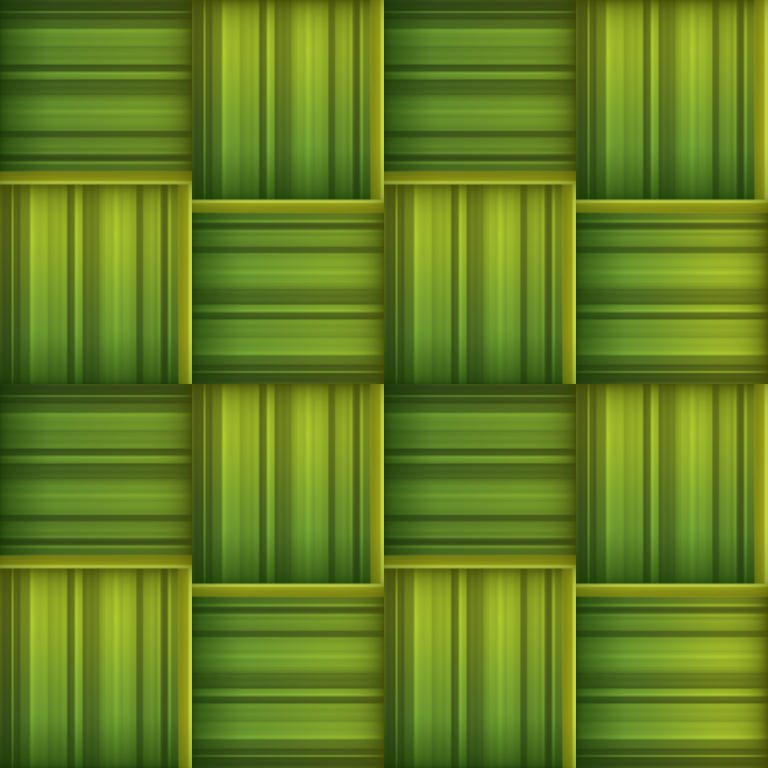
Reproduce this pattern procedurally as a three.js fragment shader.

```glsl
// Basket weave of glossy green strips with lengthwise grain and a lit yellow rim
#define CELLS 4.0
#define OVERLAP 0.04
#define SOFT 0.008
#define RIM 0.93
#define GRAIN 0.16
#define DEEP vec3(0.07, 0.20, 0.01)
#define GREEN vec3(0.43, 0.62, 0.19)
#define LIME vec3(0.67, 0.77, 0.17)
#define OLIVE vec3(0.25, 0.28, 0.01)
#define YELLOW vec3(0.63, 0.66, 0.09)
#define GLINT vec3(0.76, 0.82, 0.28)

varying vec2 vUv;

float hash(float n) {
  return fract(sin(n * 91.345) * 4758.54);
}

float noise(float x) {
  float i = floor(x);
  return mix(hash(i), hash(i + 1.0), smoothstep(0.0, 1.0, fract(x)));
}

// Soft-edged stripe between a and b
float band(float x, float a, float b) {
  return smoothstep(a - SOFT, a + SOFT, x) - smoothstep(b - SOFT, b + SOFT, x);
}

// Darkness of the grain across a strip, heaviest at its shaded side
float stripes(float s) {
  float d = 0.52 * band(s, -0.10, 0.06) + 0.48 * band(s, 0.07, 0.105);
  d += 0.30 * band(s, 0.105, 0.157);
  d += 0.12 * band(s, 0.25, 0.345);
  d += 0.40 * band(s, 0.35, 0.39);
  d += 0.36 * band(s, 0.43, 0.515);
  d += 0.14 * band(s, 0.515, 0.55);
  d += 0.10 * band(s, 0.63, 0.70);
  d += 0.34 * band(s, 0.71, 0.745);
  d += 0.10 * band(s, 0.745, 0.835);
  d += 0.40 * band(s, 0.835, 0.875);
  d += 0.28 * band(s, 0.89, RIM);
  return d + GRAIN * (noise(s * 48.0) - 0.5);
}

// Strip colour: s runs from shaded side to rim, t from dark end to lit end
vec3 strip(float s, float t, float warmth) {
  vec3 col = mix(GREEN, LIME, warmth * smoothstep(0.15, 0.85, t));
  col *= 1.0 - stripes(s);

  // Raised rim with a thin bright line
  vec3 rim = mix(YELLOW * 0.82, YELLOW, smoothstep(RIM, 1.0, s));
  rim = mix(rim, GLINT, smoothstep(0.975, 0.99, s));
  col = mix(col, rim, smoothstep(RIM - SOFT, RIM + SOFT, s));

  // Shadows where the strip dips under its neighbours
  float dip = 0.45 * smoothstep(0.30, 0.0, t) + 0.30 * exp(-t / 0.03);
  float tuck = 0.80 * exp((t - 1.0) / 0.07);
  float onRim = smoothstep(RIM - SOFT, RIM + SOFT, s);
  col = mix(col, DEEP, dip * (1.0 - 0.6 * onRim));
  return mix(col, OLIVE, tuck * (1.0 - 0.5 * onRim));
}

void main() {
  vec2 p = vUv * CELLS;
  float column = floor(p.x);
  float odd = mod(column, 2.0);
  float across = fract(p.x);

  // Every other column is mirrored vertically
  float y = mod(p.y, 2.0);
  y = mix(2.0 - y, y, odd);
  float split = 1.0 - OVERLAP;

  // The last column catches more light
  float lit = step(CELLS - 1.5, column);
  float warmth = mix(0.35 + 0.15 * odd, 0.95, lit);
  vec3 horizontal = strip(clamp(y / split, 0.0, 1.0), across, warmth);
  horizontal *= 0.92 + 0.06 * odd;

  float rise = clamp((y - split) / (1.0 + OVERLAP), 0.0, 1.0);
  vec3 vertical = strip(across, mix(1.0 - rise, rise, odd), 0.95);

  float seam = smoothstep(-SOFT, SOFT, y - split);
  gl_FragColor = vec4(mix(horizontal, vertical, seam), 1.0);
}
```
